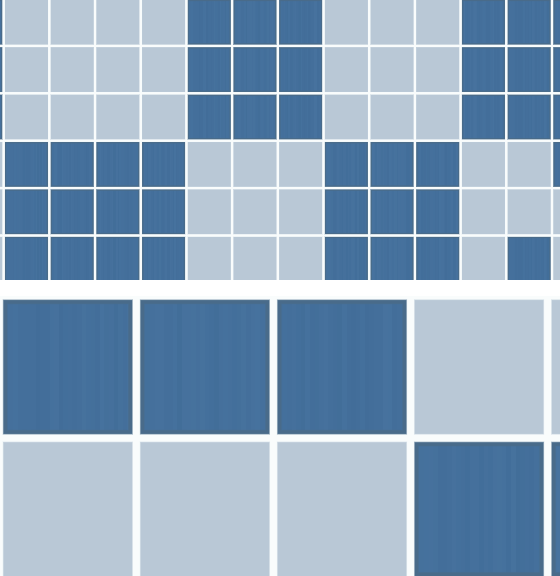
Top, the full canvas; bottom, a detail of the centre.
Write a WebGL 2 fragment shader that draws this pattern.

```glsl
#version 300 es
precision highp float;
// A wall of square tiles with pale joints, twelve columns by six rows.
// Blocks of three tiles alternate pale and blue; the first block is four wide
// and two tiles break the rule. Blue tiles have a dull rim and faint streaks.

uniform vec2 u_resolution;
out vec4 fragColor;

// Lengths are in units of the canvas height.
const vec2 PITCH = vec2(0.1632, 0.1693);      // joint to joint
const vec2 ORIGIN = vec2(0.0130, -0.0104);    // lower left joint crossing
const float JOINT_HALF = 0.0046;
const float RIM_WIDTH = 0.0050;
const float EDGE_SOFTNESS = 0.0012;
const float BLOCK_SIZE = 3.0;                 // tiles along a block side
const float STREAK_COUNT = 30.0;              // streaks across a tile
const float STREAK_AMOUNT = 0.018;
const vec2 ODD_TILE_A = vec2(11.0, 0.0);      // column, row from below
const vec2 ODD_TILE_B = vec2(12.0, 2.0);

const vec3 PALE = vec3(0.725, 0.785, 0.840);
const vec3 BLUE = vec3(0.268, 0.438, 0.610);
const vec3 BLUE_RIM = vec3(0.285, 0.420, 0.540);
const vec3 JOINT = vec3(0.975, 0.990, 0.990);

float hash(vec2 p) {
    vec3 q = fract(vec3(p.xyx) * 0.1031);
    q += dot(q, q.yzx + 33.33);
    return fract((q.x + q.y) * q.z);
}

// 1 where the two tile indices agree
float sameTile(vec2 a, vec2 b) {
    vec2 d = abs(a - b);
    return 1.0 - step(0.5, max(d.x, d.y));
}

// 1 for a blue tile, 0 for a pale one
float blueTile(vec2 tile) {
    // The first column joins the block on its right.
    float blockX = tile.x < 0.0 ? -1.0 : max(floor((tile.x - 1.0) / BLOCK_SIZE), 0.0);
    float blockY = floor(tile.y / BLOCK_SIZE);
    float blue = 1.0 - mod(blockX + blockY, 2.0);
    float odd = sameTile(tile, ODD_TILE_A) + sameTile(tile, ODD_TILE_B);
    return abs(blue - odd);
}

void main() {
    vec2 p = gl_FragCoord.xy / u_resolution.y;
    vec2 grid = (p - ORIGIN) / PITCH;
    vec2 tile = floor(grid);
    vec2 local = fract(grid);

    // Distance to the nearest joint centre line
    vec2 toJoint = min(local, 1.0 - local) * PITCH;
    float edge = min(toJoint.x, toJoint.y) - JOINT_HALF;
    float soft = max(EDGE_SOFTNESS, 0.6 / u_resolution.y);

    // Blue glaze: fine upright streaks and a duller rim
    float streak = hash(vec2(floor(local.x * STREAK_COUNT), tile.x + 7.0)) - 0.5;
    vec3 glaze = BLUE + STREAK_AMOUNT * streak;
    glaze = mix(BLUE_RIM, glaze, smoothstep(RIM_WIDTH - soft, RIM_WIDTH + soft, edge));

    // Tile face, then joint
    vec3 face = mix(PALE, glaze, blueTile(tile));
    vec3 color = mix(JOINT, face, smoothstep(-soft, soft, edge));
    fragColor = vec4(color, 1.0);
}
```
